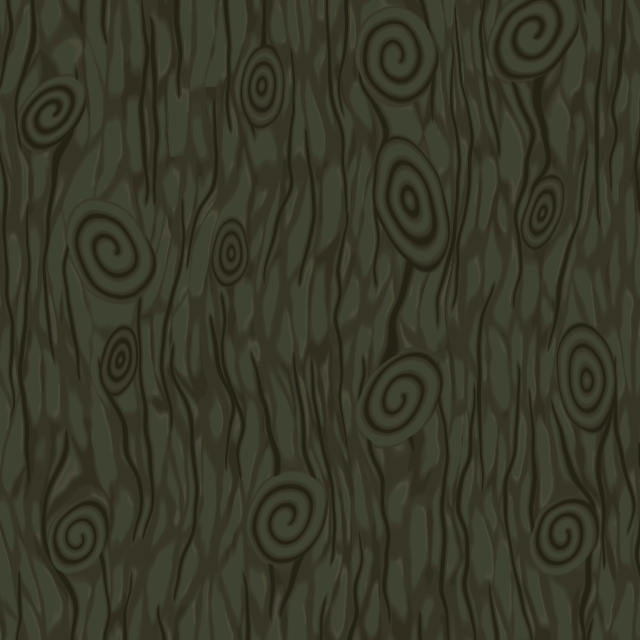
Write a Shadertoy shader that draws this texture.

```glsl
// Dark mossy tree bark: tall green plates on brown wood, split by wavy cracks.
// Plates are stretched Voronoi cells, cracks are tapered noisy columns, and
// scattered spiral or ringed knots push the surrounding grain aside.

float hash1(vec2 p) {
    vec3 q = fract(vec3(p.xyx) * 0.1031);
    q += dot(q, q.yzx + 33.33);
    return fract((q.x + q.y) * q.z);
}

vec2 hash2(vec2 p) {
    return vec2(hash1(p + 17.3), hash1(p + 71.9));
}

float noise(vec2 p) {
    vec2 i = floor(p), f = fract(p);
    f = f * f * (3.0 - 2.0 * f);
    return mix(mix(hash1(i), hash1(i + vec2(1, 0)), f.x),
               mix(hash1(i + vec2(0, 1)), hash1(i + vec2(1, 1)), f.x), f.y);
}

float smoothMin(float a, float b, float k) {
    float h = max(k - abs(a - b), 0.0) / k;
    return min(a, b) - h * h * k * 0.25;
}

// Rounded border distance (x), side of the cell centre (y), cell hash (z)
vec3 plateCell(vec2 p) {
    vec2 base = floor(p), nearCell = base, toCentre = vec2(8.0);
    for (int j = -1; j <= 1; j++)
    for (int i = -1; i <= 1; i++) {
        vec2 cell = base + vec2(i, j);
        vec2 r = cell + hash2(cell) - p;
        if (dot(r, r) < dot(toCentre, toCentre)) { toCentre = r; nearCell = cell; }
    }
    float border = 1.0;
    for (int j = -2; j <= 2; j++)
    for (int i = -2; i <= 2; i++) {
        if (i == 0 && j == 0) continue;
        vec2 cell = nearCell + vec2(i, j);
        vec2 r = cell + hash2(cell) - p;
        border = smoothMin(border, dot(0.5 * (toCentre + r), normalize(r - toCentre)), 0.12);
    }
    return vec3(border, -toCentre.x, hash1(nearCell + 5.7));
}

// Signed distance to the nearest tapered vertical crack
float crackDistance(vec2 p) {
    float x = p.x * 24.0, nearest = 1.0;
    for (int k = -1; k <= 1; k++) {
        float id = floor(x) + float(k);
        float t = p.y * 1.9 + hash1(vec2(id, 3.0)) * 10.0;
        vec2 segment = vec2(id, floor(t));
        float span = mix(0.5, 1.0, hash1(segment + 9.0));
        float along = clamp(fract(t) / span, 0.0, 1.0);
        float centre = id + 0.5 + (hash1(segment) - 0.5) * 0.5
            + (noise(vec2(id * 7.3, p.y * 5.0)) - 0.5) * 1.1
            + (noise(vec2(id * 3.7, p.y * 24.0)) - 0.5) * 0.25;
        float taper = sqrt(max(4.0 * along * (1.0 - along), 0.0));
        float halfWidth = taper * mix(0.0022, 0.0042, noise(vec2(id * 5.1, p.y * 13.0)));
        // Outside its span the crack and its margin vanish
        float gone = 0.012 * (1.0 - smoothstep(0.0, 0.5, taper));
        nearest = min(nearest, abs(x - centre) / 24.0 - halfWidth + gone);
    }
    return nearest;
}

void mainImage(out vec4 fragColor, in vec2 fragCoord) {
    vec2 p = fragCoord / iResolution.y;
    float aa = 0.8 / iResolution.y;
    vec2 grain = p;
    grain.x += 0.05 * (noise(p * vec2(3.5, 4.0)) - 0.5) + 0.014 * (noise(p * vec2(9, 14)) - 0.5);

    // Knots: bend the grain and keep the closest spiral
    float knotRadius = 9.0, knotLine = 1.0, knotSize = 0.05;
    vec2 wobble = 0.008 * (vec2(noise(p * 22.0), noise(p * 22.0 + 40.0)) - 0.5);
    for (int j = -1; j <= 1; j++)
    for (int i = -1; i <= 1; i++) {
        vec2 cell = floor(p * 4.0) + vec2(i, j);
        if (hash1(cell + 2.4) > 0.75) continue;
        vec2 d = p - (cell + 0.2 + 0.6 * hash2(cell + 8.0)) / 4.0;
        float size = mix(0.02, 0.066, pow(hash1(cell + 31.0), 1.4));
        vec2 spread = d / (size * vec2(1.4, 2.2));
        grain.x -= d.x * 0.85 * exp(-dot(spread, spread));

        // Turn is 0 for almond rings, otherwise the spiral's handedness
        float pick = hash1(cell + 53.0);
        float turn = pick < 0.3 ? 0.0 : (pick < 0.65 ? -1.0 : 1.0);
        d += wobble;
        d.x += d.y * (hash1(cell + 77.0) - 0.6) * 0.6;
        d.y /= turn == 0.0 ? 1.9 : 1.2;
        float r = length(d) / size;
        float angle = turn * atan(d.y, d.x) / 6.2832;
        float winding = r / 0.45 - angle;
        float arc = (floor(winding) + 0.5 + angle) * 0.45;
        float halfWidth = (0.0014 + 0.026 * size) * mix(0.5, 1.25, noise(p * 18.0));
        float fade = smoothstep(0.1, 0.2, arc) * (1.0 - smoothstep(1.1, 1.25, arc));
        float line = abs(fract(winding) - 0.5) * 0.45 * size - halfWidth + 0.01 * (1.0 - fade);
        if (r < knotRadius) { knotRadius = r; knotLine = line; knotSize = size; }
    }
    float outsideKnot = (knotRadius - 1.12) * knotSize;

    // Plates: positive inside, trimmed back beside the cracks
    vec3 cell = plateCell(grain * vec2(32.0, 8.0));
    float ragged = (noise(grain * vec2(95, 38)) - 0.5) * 0.16;
    float plate = (cell.x - mix(0.05, 0.27, cell.z) + ragged) / 32.0;
    float crack = crackDistance(grain);
    plate = min(plate, crack - 0.0035);
    float knotPlate = min(knotLine - 0.003 - 0.03 * knotSize, -outsideKnot);
    plate = max(min(plate, outsideKnot - 0.004), knotPlate);
    float dark = min(max(crack, -outsideKnot), knotLine);

    // Flat brown wood with darker streaks and an olive rim round each plate
    vec3 color = vec3(0.212, 0.202, 0.145);
    float streak = noise(grain * vec2(60, 7) + 13.0);
    color = mix(color, vec3(0.192, 0.182, 0.126), smoothstep(0.64, 0.67, streak));
    color = mix(color, vec3(0.224, 0.222, 0.163), smoothstep(-aa, aa, plate + 0.0022));
    color = mix(color, vec3(0.248, 0.263, 0.198), smoothstep(-aa, aa, plate));

    // Broken pale chips along the right edges of plates
    float chip = smoothstep(-aa, aa, plate) * (1.0 - smoothstep(-aa, aa, plate - 0.0023));
    chip *= smoothstep(0.02, 0.1, cell.y) * smoothstep(0.48, 0.54, noise(grain * vec2(45, 26) + 6.0));
    color = mix(color, vec3(0.292, 0.287, 0.22), chip * step(0.0, outsideKnot));

    // Cracks and knot lines
    color = mix(color, vec3(0.14, 0.133, 0.083), 1.0 - smoothstep(-aa, aa, dark));
    fragColor = vec4(color, 1.0);
}
```
